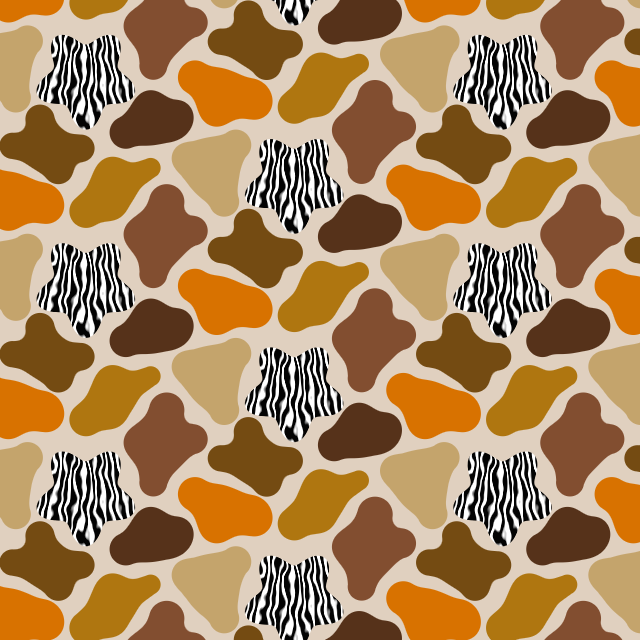
This pattern is drawn by a WebGL 1 fragment shader. Its source:

```glsl
precision highp float;

uniform vec2 u_resolution;

// Lengths are in hundredths of one repeat
const float REPEAT = 100.0;
const float REPEATS_ACROSS = 3.072;
const float BLEND = 6.0;
const float STAR_RADIUS = 20.4;
const float STAR_LOBE = 4.2;
const float STRIPE_PERIOD = 3.3;
const float STRIPE_WAVE = 0.9;
const float STRIPE_TAPER = 1.1;
const float STRIPE_FAN = 0.012;

const vec3 SAND = vec3(0.88, 0.816, 0.748);
const vec3 TAN = vec3(0.77, 0.643, 0.424);
const vec3 GOLD = vec3(0.686, 0.463, 0.063);
const vec3 ORANGE = vec3(0.847, 0.447, 0.0);
const vec3 MAHOGANY = vec3(0.51, 0.306, 0.19);
const vec3 UMBER = vec3(0.455, 0.294, 0.07);
const vec3 CHOCOLATE = vec3(0.337, 0.196, 0.1);
const vec3 BLACK = vec3(0.01);
const vec3 WHITE = vec3(1.0);

vec2 gradientAt(vec2 cell) {
  float h = fract(sin(dot(cell, vec2(127.1, 311.7))) * 43758.5);
  return vec2(cos(6.2832 * h), sin(6.2832 * h));
}

float gradientNoise(vec2 p) {
  vec2 i = floor(p), f = fract(p);
  vec2 u = f * f * f * (f * (f * 6.0 - 15.0) + 10.0);
  vec2 e = vec2(1.0, 0.0);
  float low = mix(dot(gradientAt(i), f), dot(gradientAt(i + e), f - e), u.x);
  float high = mix(dot(gradientAt(i + e.yx), f - e.yx), dot(gradientAt(i + 1.0), f - 1.0), u.x);
  return mix(low, high, u.y);
}

// Offset from the nearest copy in a half-drop lattice
vec2 halfDrop(vec2 p, vec2 centre) {
  p -= centre;
  p -= floor(p.x / REPEAT + 0.5) * REPEAT * vec2(1.0, 0.5);
  p.y = mod(p.y + 0.5 * REPEAT, REPEAT) - 0.5 * REPEAT;
  return p;
}

float smoothMin(float a, float b) {
  float h = max(BLEND - abs(a - b), 0.0) / BLEND;
  return min(a, b) - 0.25 * BLEND * h * h;
}

// Tapered capsule from the core to a tip (x, y, radius)
float limb(vec2 p, float core, vec3 tip) {
  float h = clamp(dot(p, tip.xy) / dot(tip.xy, tip.xy), 0.0, 1.0);
  return length(p - tip.xy * h) - mix(core, tip.z, h);
}

float blob(vec2 p, float core, vec3 a, vec3 b, vec3 c, vec3 d) {
  return smoothMin(smoothMin(limb(p, core, a), limb(p, core, b)),
                   smoothMin(limb(p, core, c), limb(p, core, d)));
}

float starBlob(vec2 p) {
  float lobes = -sin(5.0 * atan(p.y, p.x));
  return (length(p) - STAR_RADIUS - STAR_LOBE * lobes) / 1.2;
}

float coverage(float d, float pixel) {
  return clamp(0.5 - d / pixel, 0.0, 1.0);
}

// Fanned, wavering stripes that swell, taper and merge
vec3 zebra(vec2 p, float pixel) {
  float phase = p.x * (1.0 + STRIPE_FAN * p.y) / STRIPE_PERIOD;
  phase += STRIPE_WAVE * gradientNoise(p * vec2(0.16, 0.09) + 7.3);
  phase += 0.5 * STRIPE_WAVE * gradientNoise(p * vec2(0.3, 0.16) + 21.7);
  float taper = STRIPE_TAPER * gradientNoise(p * vec2(0.4, 0.1) + 3.9);
  float ink = cos(6.2832 * phase) + 0.15 + taper;
  float stripeDistance = -ink * STRIPE_PERIOD / 6.2832;
  return mix(WHITE, BLACK, coverage(stripeDistance, pixel));
}

void main() {
  float pixel = REPEAT * REPEATS_ACROSS / u_resolution.y;
  vec2 p = gl_FragCoord.xy * pixel;
  vec3 colour = SAND;

  // Plain blobs
  float d = blob(halfDrop(p, vec2(101.2, 227.2)), 11.0, vec3(-11.2, 4.0, 7.6),
    vec3(12.0, 10.4, 7.4), vec3(6.4, -16.8, 7.2), vec3(1.0, -5.0, 9.0));
  colour = mix(colour, TAN, coverage(d, pixel));

  d = blob(halfDrop(p, vec2(154.4, 167.5)), 8.0, vec3(-13.1, -11.7, 8.0),
    vec3(17.9, 9.1, 4.8), vec3(-0.5, 6.7, 7.7), vec3(-1.3, -8.0, 8.0));
  colour = mix(colour, GOLD, coverage(d, pixel));

  d = blob(halfDrop(p, vec2(106.0, 162.4)), 8.8, vec3(-12.4, 7.6, 8.2),
    vec3(14.4, -2.0, 9.0), vec3(-2.0, -7.6, 8.4), vec3(17.0, -5.0, 6.5));
  colour = mix(colour, ORANGE, coverage(d, pixel));

  d = blob(halfDrop(p, vec2(176.5, 143.5)), 11.0, vec3(3.5, 16.8, 8.5),
    vec3(16.0, 2.9, 7.2), vec3(-9.6, 1.3, 7.5), vec3(-2.9, -17.9, 6.7));
  colour = mix(colour, MAHOGANY, coverage(d, pixel));

  d = blob(halfDrop(p, vec2(122.0, 186.0)), 8.0, vec3(-2.8, 14.0, 7.0),
    vec3(-16.0, 1.2, 6.3), vec3(16.8, 0.0, 6.6), vec3(6.0, -10.0, 7.2));
  colour = mix(colour, UMBER, coverage(d, pixel));

  d = blob(halfDrop(p, vec2(172.8, 199.2)), 8.6, vec3(-12.4, -5.6, 7.8),
    vec3(-0.5, 7.2, 7.4), vec3(12.0, 2.0, 8.0), vec3(9.0, -2.0, 7.5));
  colour = mix(colour, CHOCOLATE, coverage(d, pixel));

  // Striped star
  vec2 star = halfDrop(p, vec2(141.2, 219.6));
  colour = mix(colour, zebra(star, pixel), coverage(starBlob(star), pixel));

  gl_FragColor = vec4(colour, 1.0);
}
```
